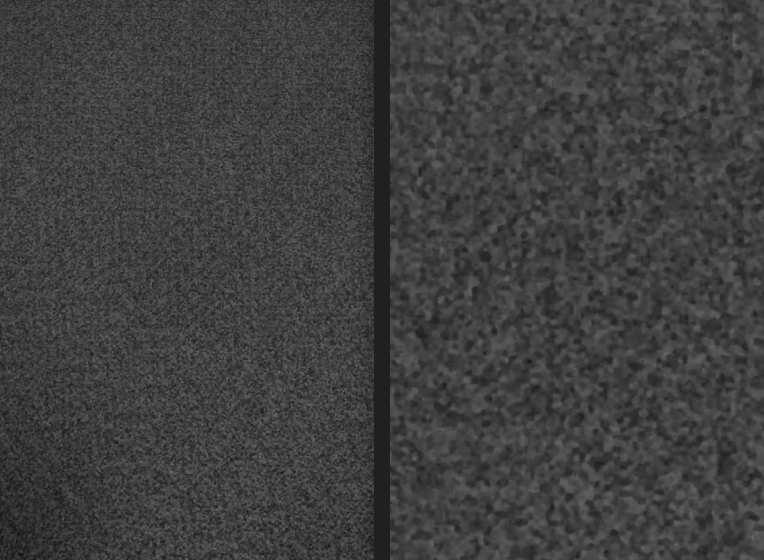
Left, the full canvas; right, a detail of the centre.
Reproduce this texture procedurally as a WebGL 1 fragment shader.

```glsl
precision highp float;

uniform vec2 u_resolution;

float hash(vec2 cell) {
  return fract(sin(dot(cell, vec2(127.1, 311.7))) * 43758.5453);
}

float valueNoise(vec2 p) {
  vec2 cell = floor(p);
  vec2 f = fract(p);
  f = f * f * (3.0 - 2.0 * f);
  float low = mix(hash(cell), hash(cell + vec2(1.0, 0.0)), f.x);
  float high = mix(hash(cell + vec2(0.0, 1.0)), hash(cell + vec2(1.0, 1.0)), f.x);
  return mix(low, high, f.y);
}

// Soft-edged stones: jittered cells blended by distance, each with its own tone
float stones(vec2 p) {
  vec2 cell = floor(p);
  float toneSum = 0.0;
  float weightSum = 0.0;
  for (int y = -1; y <= 1; y++) {
    for (int x = -1; x <= 1; x++) {
      vec2 neighbour = cell + vec2(float(x), float(y));
      vec2 jitter = vec2(hash(neighbour + 17.3), hash(neighbour + 61.9));
      vec2 offset = neighbour + jitter - p;
      float weight = exp(-7.0 * dot(offset, offset));
      toneSum += weight * hash(neighbour + 5.1);
      weightSum += weight;
    }
  }
  return toneSum / max(weightSum, 1e-6);
}

// Darker borders, deepest in the lower left corner
float vignette(vec2 uv) {
  float shade = 1.0 - 0.11 * smoothstep(0.4, 0.8, length(uv - vec2(0.5, 0.48)));
  shade -= 0.24 * (1.0 - smoothstep(0.0, 0.5, length(uv * vec2(1.0, 0.85))));
  return shade - 0.12 * smoothstep(0.95, 1.0, uv.x);
}

void main() {
  vec2 uv = gl_FragCoord.xy / u_resolution;
  vec2 p = gl_FragCoord.xy / u_resolution.y;

  // Grain shrinks gently towards the far, upper end
  vec2 ground = vec2((p.x - 0.33) * (1.0 + 0.25 * p.y) + 0.5, p.y * (1.0 + 0.13 * p.y));

  float relief = 0.145 * (stones(ground * 235.0) - 0.5);
  relief += 0.105 * (valueNoise(ground * 310.0 + 31.7) - 0.5);
  relief += 0.02 * (valueNoise(ground * 75.0 + 8.2) - 0.5);
  relief *= mix(1.15, 0.85, uv.y);

  // Sparse black pits and pale chips
  float speck = valueNoise(ground * 200.0 + 93.4);
  relief += 0.06 * smoothstep(0.84, 0.97, speck) - 0.06 * smoothstep(0.16, 0.03, speck);

  // Broad worn patches
  float patches = 0.014 * (valueNoise(ground * 9.0 + 3.6) - 0.5);
  patches += 0.014 * (valueNoise(ground * 24.0 + 47.0) - 0.5);

  float asphalt = (0.256 + relief + patches) * vignette(uv);
  gl_FragColor = vec4(vec3(clamp(asphalt, 0.04, 0.5)), 1.0);
}
```
